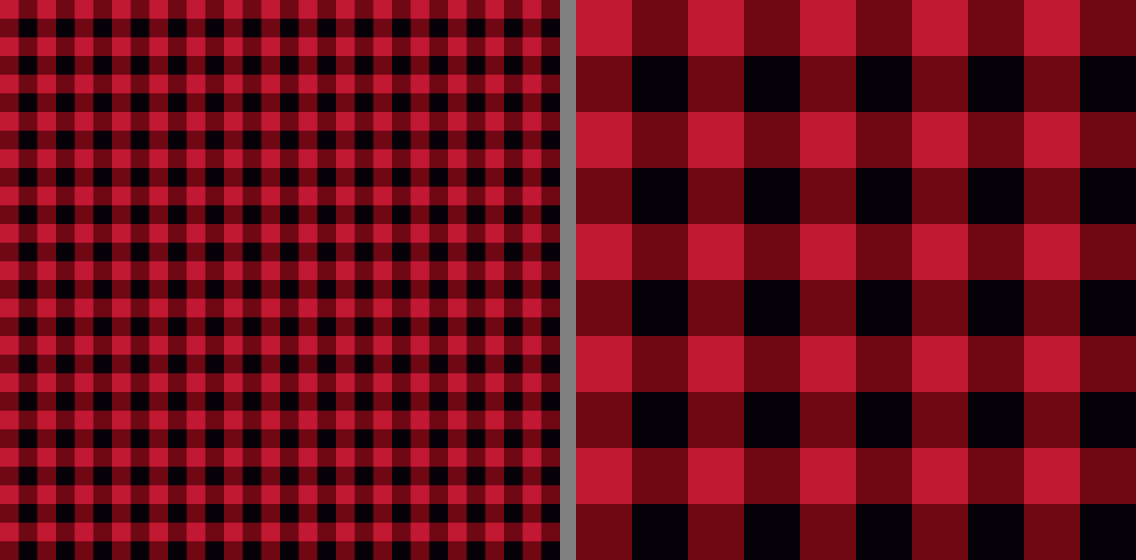
Left: the whole. Right: its middle third, enlarged.
This pattern is drawn by a three.js fragment shader. Its source:

```glsl
// Buffalo check: red and black gingham with dark red half-tone squares.
varying vec2 vUv;

const vec2 REPEATS = vec2(15.0);          // checks across and up
const float DARK_WIDTH = 0.5;             // dark band as a share of one repeat
const vec2 DARK_CENTRE = vec2(0.75, 0.25); // middle of the dark band in a repeat
const vec3 RED = vec3(0.76, 0.095, 0.205);
const vec3 HALF_TONE = vec3(0.44, 0.03, 0.075);
const vec3 BLACK = vec3(0.025, 0.0, 0.03);

// Coverage of the dark bands along each axis, with edges one pixel soft.
vec2 darkBands(vec2 p) {
  vec2 fromCentre = abs(fract(p - DARK_CENTRE + 0.5) - 0.5);
  vec2 inside = 0.5 * DARK_WIDTH - fromCentre;
  return clamp(inside / max(fwidth(p), vec2(1e-5)) + 0.5, 0.0, 1.0);
}

void main() {
  vec2 band = darkBands(vUv * REPEATS);

  // One band over red gives the half tone, two crossing bands give black.
  vec3 lightRow = mix(RED, HALF_TONE, band.x);
  vec3 darkRow = mix(HALF_TONE, BLACK, band.x);
  gl_FragColor = vec4(mix(lightRow, darkRow, band.y), 1.0);
}
```
